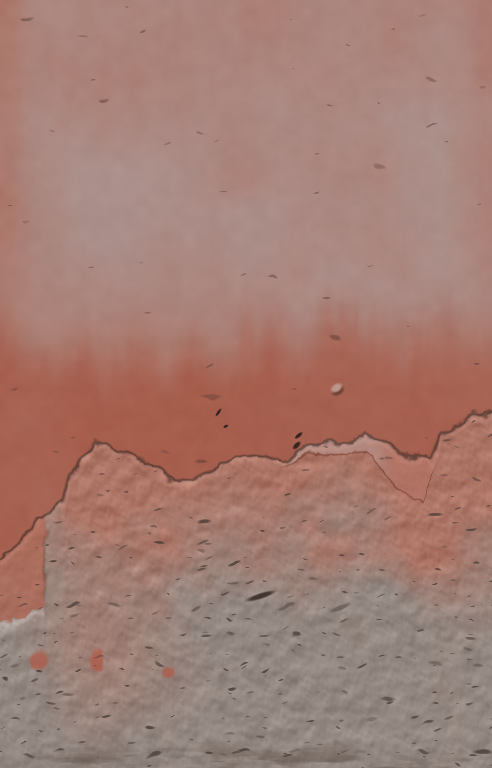
Write a WebGL 1 fragment shader that draws this texture.

```glsl
precision highp float;
uniform vec2 u_resolution;

float hash(vec2 p) {
  return fract(sin(dot(p, vec2(127.1, 311.7))) * 43758.5453);
}

float noise(vec2 p) {
  vec2 i = floor(p), f = fract(p);
  f = f * f * (3.0 - 2.0 * f);
  return mix(mix(hash(i), hash(i + vec2(1, 0)), f.x),
             mix(hash(i + vec2(0, 1)), hash(i + vec2(1, 1)), f.x), f.y);
}

float fbm(vec2 p) {
  float sum = 0.0, amp = 0.5;
  for (int i = 0; i < 5; i++) {
    sum += amp * noise(p);
    p = mat2(1.6, 1.2, -1.2, 1.6) * p + 7.3;
    amp *= 0.5;
  }
  return sum;
}

float blob(vec2 p, float x, float y, float rx, float ry) {
  vec2 d = (p - vec2(x, y)) / vec2(rx, ry);
  return exp(-dot(d, d));
}

float fleck(vec2 p, vec2 center, vec2 radius, float slope) {
  vec2 d = p - center;
  d.y -= slope * d.x;
  return 1.0 - smoothstep(0.5, 1.25, length(d / radius));
}

float line(float d, float width) {
  return exp(-d * d / (width * width));
}

// Extends a height profile with a straight run
float run(float h, float x, float x0, float x1, float h1) {
  return mix(h, h1, clamp((x - x0) / (x1 - x0), 0.0, 1.0));
}

float paintEdge(float x) {
  float h = run(0.271, x, 0.0, 0.08, 0.323);
  h = run(h, x, 0.08, 0.126, 0.346);
  h = run(h, x, 0.126, 0.138, 0.375);
  h = run(h, x, 0.138, 0.193, 0.426);
  h = run(h, x, 0.193, 0.275, 0.406);
  h = run(h, x, 0.275, 0.346, 0.379);
  h = run(h, x, 0.346, 0.39, 0.375);
  h = run(h, x, 0.39, 0.498, 0.408);
  h = run(h, x, 0.498, 0.585, 0.401);
  h = run(h, x, 0.585, 0.606, 0.414);
  h = run(h, x, 0.606, 0.742, 0.434);
  h = run(h, x, 0.742, 0.833, 0.408);
  h = run(h, x, 0.833, 0.874, 0.404);
  h = run(h, x, 0.874, 0.894, 0.434);
  return run(h, x, 0.894, 0.96, 0.462);
}

// Lower rim of the exposed skim coat
float skimEdge(float x) {
  float h = run(0.392, x, 0.57, 0.61, 0.404);
  h = run(h, x, 0.61, 0.745, 0.418);
  h = run(h, x, 0.745, 0.81, 0.362);
  h = run(h, x, 0.81, 0.86, 0.349);
  return run(h, x, 0.86, 0.89, 0.405);
}

// Scattered pits on jittered grids
float pits(vec2 p, float density) {
  float mask = 0.0;
  p += 0.006 * (noise(p * 90.0) - 0.5);
  for (int i = 0; i < 3; i++) {
    vec2 g = p * vec2(17, 26) * (1.0 + 0.7 * float(i)) + float(i) * 5.7;
    vec2 id = floor(g);
    vec2 c = 0.3 + 0.4 * vec2(hash(id + 2.1), hash(id + 8.4));
    vec2 r = vec2(0.06, 0.04) + vec2(0.16, 0.06) * hash(id + 4.7);
    float pit = fleck(fract(g), c, r, hash(id + 9.9) - 0.4);
    mask = max(mask, pit * step(hash(id), density) * (0.4 + 0.6 * hash(id + 3.3)));
  }
  return mask;
}

void main() {
  vec2 uv = gl_FragCoord.xy / u_resolution, p = gl_FragCoord.xy / u_resolution.y;
  float cloud = fbm(p * 7.0) - 0.48, grain = fbm(p * 65.0) - 0.48;
  float streak = fbm(p * vec2(28, 5)) - 0.48;

  // Faded paint above a saturated band
  float rosy = 0.3 + cloud + 0.35 * streak + 0.22 * smoothstep(0.82, 1.0, uv.y);
  rosy += 0.5 * (1.0 - smoothstep(0.0, 0.09, uv.x)) + 0.25 * smoothstep(0.88, 1.0, uv.x);
  rosy += 0.3 * blob(uv, 0.49, 0.765, 0.06, 0.025) - 0.25 * blob(uv, 0.16, 0.77, 0.15, 0.09);
  float band = 1.0 - smoothstep(0.49, 0.62, uv.y + 0.1 * (cloud + streak));
  vec3 paint = mix(vec3(0.67, 0.56, 0.54), vec3(0.67, 0.46, 0.41), clamp(rosy, 0.0, 1.0));
  paint = mix(paint, vec3(0.65, 0.36, 0.29), band * (0.9 + 0.3 * cloud)) + 0.035 * grain;
  paint = mix(paint, vec3(0.33, 0.22, 0.19), 0.5 * pits(p + 3.0, 0.035));

  // Rough plaster, tinted near the paint and at the left
  float tint = smoothstep(0.2, 0.4, uv.y + 0.24 * cloud) + 0.5 * cloud;
  tint += 0.5 * blob(uv, 0.2, 0.22, 0.12, 0.18) - 0.3 * blob(uv, 0.45, 0.3, 0.07, 0.12);
  vec3 plaster = mix(vec3(0.575, 0.53, 0.505), vec3(0.68, 0.45, 0.39), clamp(tint, 0.0, 0.95));
  float relief = fbm(p * 55.0) - fbm(p * 55.0 + vec2(-0.12, 0.3));
  plaster += 0.23 * relief + 0.06 * grain;
  float stains = blob(uv, 0.08, 0.14, 0.025, 0.013) + blob(uv, 0.197, 0.137, 0.018, 0.018)
               + blob(uv, 0.342, 0.125, 0.016, 0.009);
  plaster = mix(plaster, vec3(0.68, 0.36, 0.29), 0.8 * smoothstep(0.3, 0.7, stains + 0.8 * grain));
  float grime = (1.0 - smoothstep(0.0, 0.045, uv.y)) * smoothstep(0.4, 0.65, fbm(p * vec2(14, 80)));
  plaster = mix(plaster, vec3(0.36, 0.3, 0.27), 0.55 * grime);

  // Loose flake at the left with a pale foot
  float foot = uv.y - 0.185 - 0.25 * uv.x - 0.03 * grain;
  float side = 1.0 - smoothstep(0.088, 0.094, uv.x + 0.02 * grain);
  plaster = mix(plaster, vec3(0.68, 0.41, 0.34) + 0.1 * relief, 0.85 * side * smoothstep(-0.002, 0.002, foot));
  plaster += 0.1 * side * line(foot + 0.006, 0.005);
  plaster -= 0.1 * blob(uv, 0.092 - 0.02 * grain, 0.265, 0.004, 0.05);

  // Pale skim coat and its chipped rim
  float jitter = 0.016 * grain + 0.008 * (noise(p * 38.0) - 0.5);
  float skim = smoothstep(0.565, 0.59, uv.x) * (1.0 - smoothstep(0.875, 0.89, uv.x));
  float rim = uv.y - skimEdge(uv.x) - 1.3 * jitter;
  vec3 coat = mix(vec3(0.7, 0.53, 0.49), vec3(0.69, 0.45, 0.39), smoothstep(0.75, 0.81, uv.x));
  plaster = mix(plaster, coat + 0.08 * relief, skim * smoothstep(-0.0015, 0.0015, rim));
  plaster -= 0.13 * skim * line(rim + 0.001, 0.002);
  float density = 0.3 - 0.22 * smoothstep(0.2, 0.4, uv.y);
  plaster = mix(plaster, vec3(0.27, 0.22, 0.2), 0.8 * pits(p, density));

  // Torn boundary with a thin shadow and lit lip
  float slope = (paintEdge(uv.x + 0.004) - paintEdge(uv.x - 0.004)) / 0.0051;
  float edge = (uv.y - paintEdge(uv.x) - jitter) / sqrt(1.0 + slope * slope);
  vec3 color = mix(plaster, paint, smoothstep(-0.0012, 0.0012, edge));
  color *= 1.0 - 0.42 * line(edge + 0.0008, 0.0019);
  color += 0.035 * line(edge + 0.006, 0.003);

  // Prominent holes, gouges and a chip
  float holes = fleck(uv, vec2(0.607, 0.433), vec2(0.008, 0.003), 0.4);
  holes += fleck(uv, vec2(0.603, 0.42), vec2(0.008, 0.004), 0.4);
  holes += fleck(uv, vec2(0.444, 0.463), vec2(0.006, 0.003), 0.7);
  holes += fleck(uv, vec2(0.459, 0.445), vec2(0.005, 0.002), 0.2);
  holes += 0.8 * fleck(uv, vec2(0.53, 0.224), vec2(0.03, 0.004), 0.2);
  color = mix(color, vec3(0.17, 0.12, 0.11), min(holes, 0.9));
  color *= 1.0 - 0.35 * fleck(uv, vec2(0.687, 0.491), vec2(0.013, 0.006), 0.2);
  color = mix(color, vec3(0.74, 0.58, 0.54), fleck(uv, vec2(0.684, 0.495), vec2(0.012, 0.006), 0.2));
  gl_FragColor = vec4(color, 1.0);
}
```
